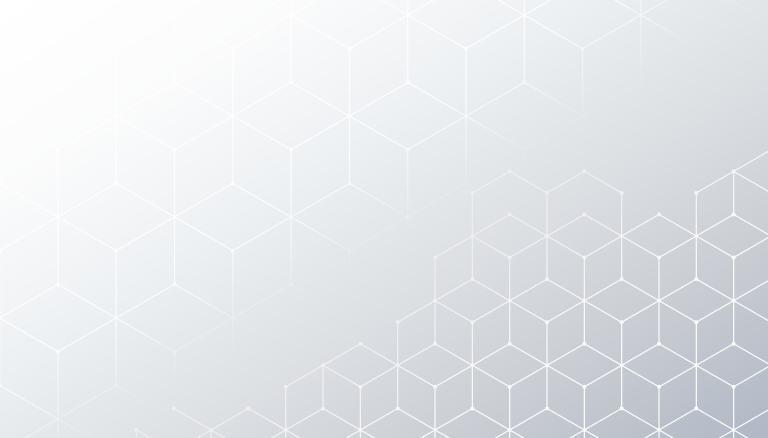
Reproduce this background procedurally as a Shadertoy shader.

```glsl
// Pale diagonal gradient overlaid with two white cube lattices.
// Each lattice is a hexagonal grid of hubs joined by six spokes to cell corners;
// the large one fades out, the small one ends along a stepped border.

#define LARGE_EDGE 0.1537
#define LARGE_HUB vec2(0.3984, 0.5046)
#define SMALL_EDGE 0.0984
#define SMALL_HUB vec2(1.2489, 0.4612)
#define LINE_HALF_WIDTH 0.0014
#define DOT_RADIUS 0.0045
#define LARGE_OPACITY 0.82
#define SMALL_OPACITY 0.95
#define LINE_COLOR vec3(1.0, 0.998, 0.992)

const float SQRT3 = 1.7320508;
const float SIXTH_TURN = 1.0471976;

// Evenly spaced colours from the upper left to the lower right
const vec3 STOPS[6] = vec3[6](
    vec3(1.000, 1.000, 1.000), vec3(0.985, 0.986, 0.988),
    vec3(0.930, 0.942, 0.952), vec3(0.865, 0.875, 0.890),
    vec3(0.785, 0.797, 0.820), vec3(0.690, 0.720, 0.775));

vec3 gradient(float t) {
    vec3 color = STOPS[0];
    for (int i = 1; i < 6; i++)
        color = mix(color, STOPS[i], clamp(t * 5.0 - float(i - 1), 0.0, 1.0));
    return color;
}

vec2 direction(float angle) {
    return vec2(cos(angle), sin(angle));
}

float segmentDistance(vec2 p, vec2 a, vec2 b) {
    vec2 ab = b - a;
    return length(p - a - ab * clamp(dot(p - a, ab) / dot(ab, ab), 0.0, 1.0));
}

// Hub nearest to q in a hexagonal grid
vec2 nearestHub(vec2 q, float edge) {
    vec2 period = vec2(SQRT3, 3.0) * edge;
    vec2 a = floor(q / period + 0.5) * period;
    vec2 b = (floor(q / period) + 0.5) * period;
    return distance(q, a) < distance(q, b) ? a : b;
}

// Stepped border of the small lattice, tested at a spoke's midpoint
bool insideBorder(vec2 m) {
    bool leftSlope = 0.866 * m.x - 0.5 * m.y > 0.6644 && m.y < 0.532;
    bool lowerSlope = m.x - 2.3 * m.y > 0.3336;
    bool rightSlope = m.x - 1.2 * m.y > 0.912;
    bool crest = abs(m.x - SMALL_HUB.x) < 0.16 && abs(m.y - 0.584) < 0.012;
    return leftSlope || lowerSlope || rightSlope || crest;
}

// Coverage of spokes and node dots around the hubs near p
float lattice(vec2 p, vec2 origin, float edge, bool bordered, float pixel) {
    vec2 home = origin + nearestHub(p - origin, edge);
    float d = 1.0;
    for (int j = 0; j < 7; j++) {
        vec2 hub = home;
        if (j > 0) hub += SQRT3 * edge * direction(float(j) * SIXTH_TURN);
        for (int k = 0; k < 6; k++) {
            vec2 tip = hub + edge * direction((float(k) + 0.5) * SIXTH_TURN);
            if (bordered && !insideBorder(0.5 * (hub + tip))) continue;
            float spoke = segmentDistance(p, hub, tip) - LINE_HALF_WIDTH;
            float node = min(distance(p, hub), distance(p, tip)) - DOT_RADIUS;
            d = min(d, min(spoke, node));
        }
    }
    return clamp(0.5 - d / pixel, 0.0, 1.0);
}

void mainImage(out vec4 fragColor, in vec2 fragCoord) {
    vec2 uv = fragCoord / iResolution.xy;
    vec2 p = fragCoord / iResolution.y;
    float pixel = 1.0 / iResolution.y;

    // Background
    float t = 0.53 * uv.x + 0.47 * (1.0 - uv.y);
    vec3 color = gradient(t);

    // Large lattice dissolves toward the centre diagonal
    float largeFade = LARGE_OPACITY * (1.0 - smoothstep(0.38, 0.56, t));
    float large = lattice(p, LARGE_HUB, LARGE_EDGE, false, pixel);
    color = mix(color, LINE_COLOR, large * largeFade);

    // Small lattice strengthens toward the lower right
    float smallFade = SMALL_OPACITY * mix(0.35, 1.0, smoothstep(0.50, 0.80, t));
    float small = lattice(p, SMALL_HUB, SMALL_EDGE, true, pixel);
    color = mix(color, LINE_COLOR, small * smallFade);

    fragColor = vec4(color, 1.0);
}
```
